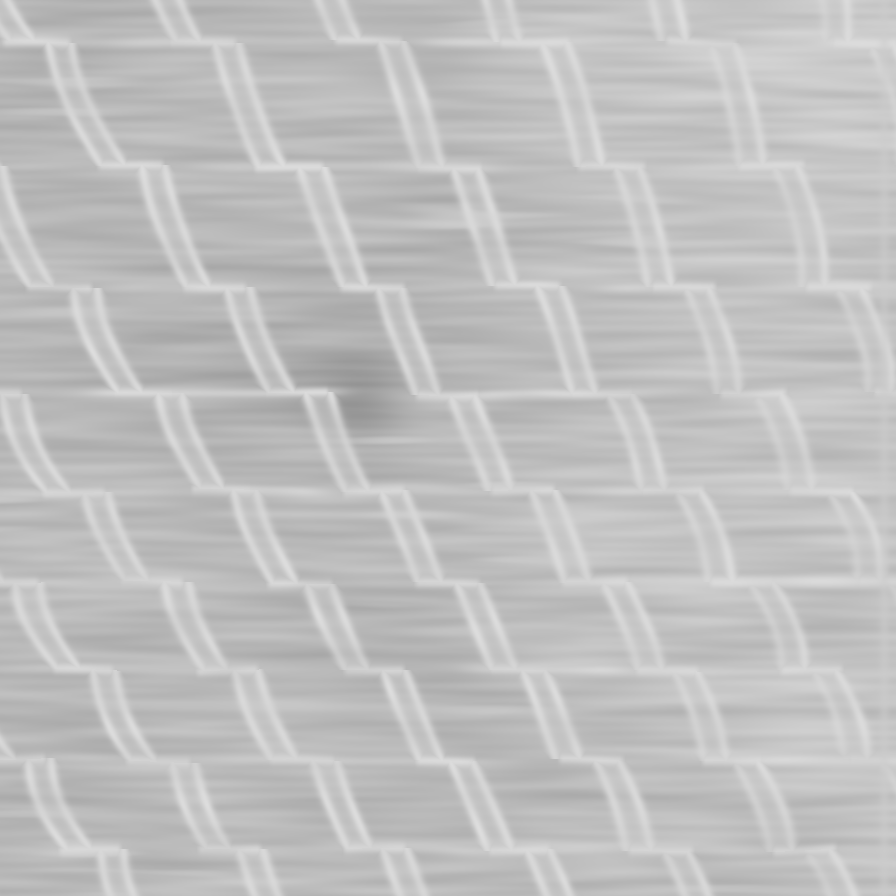
A WebGL 1 fragment shader for this pattern:

```glsl
precision highp float;

uniform vec2 u_resolution;

const float SLANT = 0.25;         // sideways run of a band per row, in cells
const float BAND_HALF = 0.0135;   // half distance between the two band edges
const float LINE_WIDTH = 0.0062;
const float LINE_TONE = 0.865;

float hash(vec2 p) {
  vec3 q = fract(vec3(p.xyx) * 0.1031);
  q += dot(q, q.yzx + 33.33);
  return fract((q.x + q.y) * q.z);
}

vec2 gradient(vec2 cell) {
  float angle = 6.2832 * hash(cell + 57.0);
  return vec2(cos(angle), sin(angle));
}

float gradientNoise(vec2 p) {
  vec2 i = floor(p);
  vec2 f = fract(p);
  vec2 w = f * f * f * (f * (f * 6.0 - 15.0) + 10.0);
  vec2 e = vec2(1.0, 0.0);
  float low = mix(dot(gradient(i), f), dot(gradient(i + e), f - e), w.x);
  float high = mix(dot(gradient(i + e.yx), f - e.yx),
                   dot(gradient(i + e.xx), f - e.xx), w.x);
  return mix(low, high, w.y);
}

float softLine(float dist, float width) {
  return exp(-dist * dist / (width * width));
}

float softSpot(vec2 p, vec2 center, vec2 radius) {
  vec2 d = (p - center) / radius;
  return exp(-dot(d, d));
}

// Rows grow tighter downwards, then settle to an even height.
float rowCoord(float y) {
  float bend = clamp(y - 0.22, 0.0, 0.38);
  return 1.0 + 7.2 * (y - 0.047) + 3.68 * bend * bend + 2.8 * max(y - 0.6, 0.0);
}

float columnPeriod(float y) {
  return 0.187 - 0.046 * y + 0.018 * y * y;
}

float rowPhase(float row) {
  return 0.5 * mod(row + 1.0, 2.0);
}

// x: band edges, y: pale band interior.
vec2 slantedBand(vec2 p, float column, float period, float rows) {
  float row = floor(rows);
  float f = rows - row;
  float bulge = 0.011 * (2.0 * p.x - 1.0) * (4.0 * f * (1.0 - f) - 0.67);
  float a = column - rowPhase(row) - SLANT * (f - 0.5) - bulge / period;
  float id = floor(a + 0.5);
  float jitter = 0.009 * (hash(vec2(id + 20.0, row)) - 0.5);
  float d = (a - id) * period + jitter;
  float leftFade = mix(1.0, 0.6, smoothstep(0.55, 0.9, p.x));
  float edges = max(softLine(d + BAND_HALF, LINE_WIDTH) * leftFade,
                    softLine(d - BAND_HALF, LINE_WIDTH));
  float inside = 1.0 - smoothstep(BAND_HALF - 0.004, BAND_HALF + 0.004, abs(d));
  return vec2(edges, inside);
}

// Bright step joining two bands, plus a worn line along the whole row border.
float rowSeam(vec2 p, float column, float period, float rows) {
  float border = floor(rows + 0.5);
  float rowHeight = mix(0.138, 0.1, smoothstep(0.2, 0.6, p.y));
  float line = softLine((rows - border) * rowHeight, LINE_WIDTH * 0.95);
  float a = column - rowPhase(border - 1.0) - 0.25;
  float d = abs(fract(a + 0.5) - 0.5) * period;
  float halfLength = (0.25 - 0.5 * SLANT) * period + BAND_HALF;
  float joint = 1.0 - smoothstep(halfLength - 0.004, halfLength + 0.008, d);
  float wear = gradientNoise(vec2(p.x * 5.0, border * 7.3 + 0.4));
  float worn = 0.28 + 0.6 * smoothstep(0.0, 0.4, wear);
  return line * max(joint * 0.95, worn);
}

// Brushed horizontal grain with broad clouds and uneven light.
float groundTone(vec2 p) {
  float fine = gradientNoise(p * vec2(7.0, 95.0));
  float medium = gradientNoise(p * vec2(4.0, 42.0) + 11.0);
  float cloud = gradientNoise(p * vec2(3.0, 4.0) + 31.0);
  float tone = 0.717 + 0.045 * smoothstep(0.3, 1.0, p.x);
  tone += 0.065 * fine + 0.06 * medium + 0.035 * cloud;
  tone += 0.03 * softSpot(p, vec2(0.9, 0.04), vec2(0.25, 0.12));
  tone -= 0.10 * softSpot(p, vec2(0.405, 0.45), vec2(0.05, 0.06));
  tone -= 0.055 * softSpot(p, vec2(0.34, 0.43), vec2(0.13, 0.05));
  return tone;
}

// Pale scuffs stretched along the grain.
float scuffs(vec2 p) {
  float streak = gradientNoise(p * vec2(5.0, 60.0) + 73.0);
  float patches = gradientNoise(p * vec2(3.0, 6.0) + 19.0);
  float broad = softSpot(p, vec2(0.25, 0.79), vec2(0.22, 0.008));
  return smoothstep(0.15, 0.5, streak) * smoothstep(0.0, 0.4, patches) + 0.6 * broad;
}

void main() {
  vec2 uv = gl_FragCoord.xy / u_resolution;
  vec2 p = vec2(uv.x, 1.0 - uv.y);
  vec2 warp = vec2(gradientNoise(p * 9.0), gradientNoise(p * 7.0 + 40.0));
  vec2 q = p + warp * vec2(0.005, 0.006);

  float rows = rowCoord(q.y);
  float period = columnPeriod(q.y);
  float column = (q.x - 0.458) / period;
  vec2 band = slantedBand(q, column, period, rows);
  float seam = rowSeam(q, column, period, rows);

  float fade = 0.78 + 0.45 * gradientNoise(p * vec2(14.0, 24.0) + 5.0);
  float tone = groundTone(p);
  tone = mix(tone, 0.79, 0.55 * band.y);
  tone = mix(tone, LINE_TONE, clamp(max(band.x, seam) * fade, 0.0, 1.0));
  tone = mix(tone, 0.84, 0.5 * scuffs(p));
  tone = mix(tone, 0.8, 0.5 * softLine(p.x - 0.987, 0.006));
  gl_FragColor = vec4(vec3(tone), 1.0);
}
```
